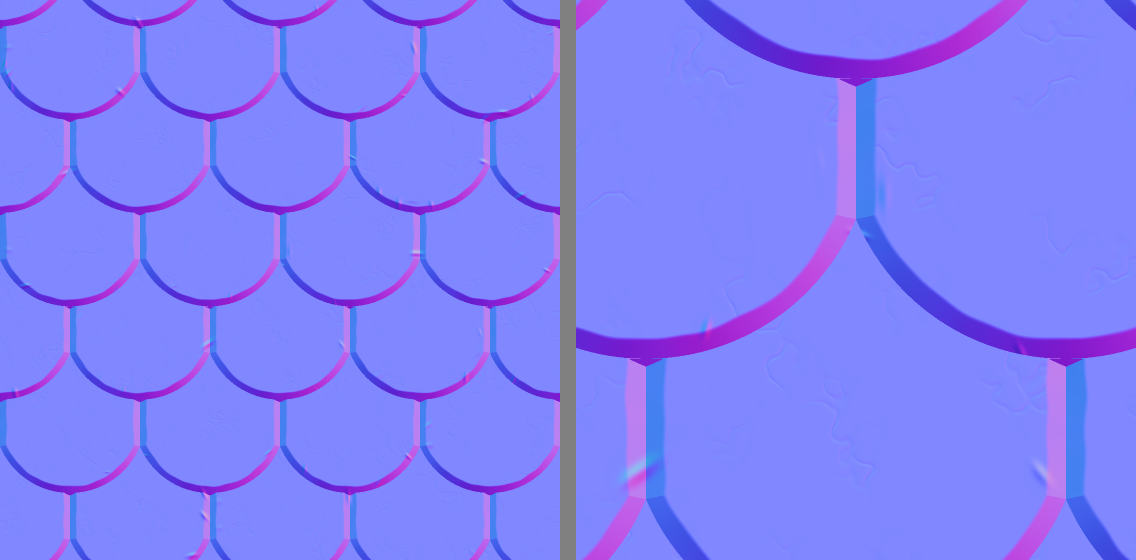
Left, the full canvas; right, a detail of the centre.
This texture map is drawn by a WebGL 2 fragment shader. Its source:

```glsl
#version 300 es
precision highp float;
// Tangent-space normal map of overlapping fish-scale roof tiles with worn, bevelled rims.

uniform vec2 u_resolution;
out vec4 fragColor;

// Layout, in units of one tile width
const float COLUMNS = 4.0;          // tiles across the canvas
const float ROWS = 6.0;             // rows up the canvas, even so the stagger wraps
const float PITCH = COLUMNS / ROWS; // height between rows
const float FIRST_TIP = 0.479;      // height of the lowest tile tip
const float ARC_RADIUS = 0.542;     // rounded lower end

// Relief
const float BEVEL_WIDTH = 0.045;
const float BEVEL_SOFTNESS = 0.006;
const float SIDE_SLOPE = 0.52;
const float LIP_SLOPE = 1.25;
const vec2 FACE_TILT = vec2(0.0, 0.06);

// Wear
const float WOBBLE = 0.22;
const float CHIP_GRID = 8.0;        // chip cells per tile width
const float CHIP_CHANCE = 0.17;
const float CHIP_STRENGTH = 1.5;
const vec2 CHIP_SIZE = vec2(0.034, 0.012);
const float CRACK_WIDTH = 0.05;
const float CRACK_DEPTH = 0.0005;
const float CRACK_STEP = 0.004;

const int AA = 2;                   // samples per pixel side

vec2 hash2(vec2 p) {
    vec3 a = fract(p.xyx * vec3(0.1031, 0.1030, 0.0973));
    a += dot(a, a.yzx + 33.33);
    return fract((a.xx + a.yz) * a.zy);
}

float cornerRamp(vec2 cell, vec2 offset, float period) {
    float angle = 6.28318 * hash2(mod(cell, period)).x;
    return dot(vec2(cos(angle), sin(angle)), offset);
}

// Gradient noise that wraps after a whole number of cells
float gradientNoise(vec2 p, float period) {
    vec2 i = floor(p), f = p - i;
    vec2 u = f * f * f * (f * (f * 6.0 - 15.0) + 10.0);
    vec2 e = vec2(1.0, 0.0);
    float low = mix(cornerRamp(i, f, period), cornerRamp(i + e, f - e, period), u.x);
    float high = mix(cornerRamp(i + e.yx, f - e.yx, period),
                     cornerRamp(i + 1.0, f - 1.0, period), u.x);
    return mix(low, high, u.y);
}

float tiledNoise(vec2 q, float frequency) {
    return gradientNoise(q * frequency, COLUMNS * frequency);
}

// Distance inside the tile rim (x) and outward rim direction (yz)
vec3 tileRim(vec2 q, float row) {
    float stagger = 0.5 * mod(row, 2.0);
    vec2 local = vec2(fract(q.x + stagger) - 0.5, q.y - FIRST_TIP - row * PITCH);
    vec3 side = vec3(0.5 - abs(local.x), local.x < 0.0 ? -1.0 : 1.0, 0.0);
    vec2 fromCentre = local - vec2(0.0, ARC_RADIUS);
    float radius = length(fromCentre);
    vec3 arc = vec3(ARC_RADIUS - radius, fromCentre / max(radius, 0.0001));
    return fromCentre.y < 0.0 && arc.x < side.x ? arc : side;
}

// Short dents scattered at random angles
vec2 chipSlope(vec2 q) {
    vec2 slope = vec2(0.0), home = floor(q * CHIP_GRID);
    for (int y = -1; y <= 1; y++)
    for (int x = -1; x <= 1; x++) {
        vec2 cell = home + vec2(x, y);
        vec2 id = mod(cell, COLUMNS * CHIP_GRID);
        vec2 place = hash2(id), kind = hash2(id + 57.0);
        if (kind.x > CHIP_CHANCE) continue;
        float angle = 6.28318 * kind.y;
        vec2 along = vec2(cos(angle), sin(angle)), across = vec2(-along.y, along.x);
        vec2 v = q - (cell + place) / CHIP_GRID;
        vec2 e = vec2(dot(v, along), dot(v, across)) / (CHIP_SIZE * mix(0.6, 1.5, place.x));
        slope += across * e.y * exp(-dot(e, e)) * CHIP_STRENGTH;
    }
    return slope;
}

// Patchy hairline cracks along the zero lines of layered noise
float crackHeight(vec2 q) {
    float n = tiledNoise(q, 5.0) + 0.5 * tiledNoise(q, 11.0) + 0.3 * tiledNoise(q, 24.0);
    float patches = smoothstep(0.0, 0.3, tiledNoise(q + 0.37, 4.0));
    return -CRACK_DEPTH * patches * exp(-n * n / (CRACK_WIDTH * CRACK_WIDTH));
}

vec2 crackSlope(vec2 q) {
    vec2 e = vec2(CRACK_STEP, 0.0);
    return (crackHeight(q) - vec2(crackHeight(q + e), crackHeight(q + e.yx))) / CRACK_STEP;
}

vec3 surfaceNormal(vec2 q) {
    // The visible tile: this row, or the one beneath it
    float row = floor((q.y - FIRST_TIP) / PITCH);
    vec3 rim = tileRim(q, row);
    if (rim.x < 0.0) rim = tileRim(q, row - 1.0);

    // The tip above reaches down into the groove between two tiles
    vec3 above = tileRim(q, row + 1.0);
    float grooveDepth = max(BEVEL_WIDTH - rim.x, 0.0) * SIDE_SLOPE;
    if (-above.x * LIP_SLOPE < grooveDepth) rim = above;

    float width = BEVEL_WIDTH * (1.0 + WOBBLE * tiledNoise(q, 9.0));
    float bevel = 1.0 - smoothstep(width - BEVEL_SOFTNESS, width + BEVEL_SOFTNESS, rim.x);
    float steepness = mix(SIDE_SLOPE, LIP_SLOPE, rim.z * rim.z);
    steepness *= 1.0 + WOBBLE * tiledNoise(q, 7.0);
    float nearRim = 1.0 - smoothstep(0.035, 0.1, rim.x);

    vec2 slope = mix(FACE_TILT, rim.yz * steepness, bevel);
    slope += chipSlope(q) * nearRim + crackSlope(q) * (1.0 - bevel);
    return normalize(vec3(slope, 1.0));
}

void main() {
    vec3 color = vec3(0.0);
    for (int y = 0; y < AA; y++)
    for (int x = 0; x < AA; x++) {
        vec2 jitter = (vec2(x, y) + 0.5) / float(AA) - 0.5;
        vec2 q = (gl_FragCoord.xy + jitter) / u_resolution * COLUMNS;
        color += surfaceNormal(q) * 0.5 + 0.5;
    }
    fragColor = vec4(color / float(AA * AA), 1.0);
}
```
